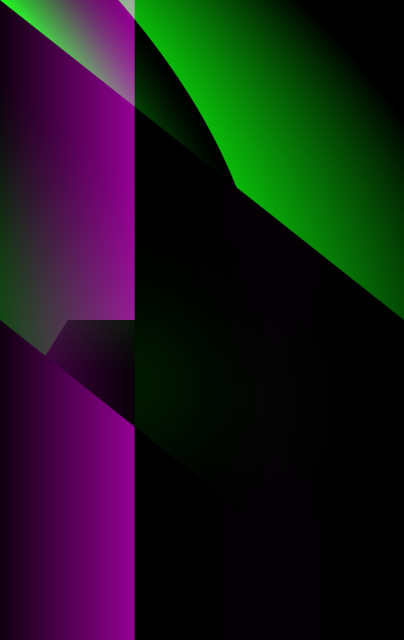
This background is drawn by a Shadertoy shader. Its source:

```glsl
// Magenta and green light split by a vertical seam and two parallel diagonals.
// Each band holds its own gradient; a curved front and a notch cut across them.
// Soft masks from signed fields combine a magenta and a green intensity.

const vec3 MAGENTA = vec3(1.0, 0.0, 1.0);
const vec3 GREEN = vec3(0.05, 1.0, 0.05);
const float SEAM = 1.0 / 3.0;

// Antialiased mask: 1 where the field is positive.
float inside(float field) {
    return clamp(field / max(fwidth(field), 1e-5) + 0.5, 0.0, 1.0);
}

// Gaussian glow around a centre.
float glow(vec2 p, vec2 centre, vec2 size) {
    vec2 q = (p - centre) / size;
    return exp(-dot(q, q));
}

// Signed horizontal offset from the curved front.
float frontOffset(vec2 p) {
    return p.x - (0.293 + 1.37 * p.y - 1.27 * p.y * p.y);
}

// Green of the top band: falls away right of the front, grows left of it.
float topGreen(vec2 p, float left) {
    float offset = frontOffset(p);
    float reach = 0.45 + 0.25 * p.y;
    float outer = 0.72 * clamp(1.0 - offset / reach, 0.0, 1.0);
    float inner = 6.3 * pow(max(-offset, 0.0), 1.5) * mix(0.7, 1.0, left);
    return mix(inner, outer, inside(offset));
}

// Green of the middle band, left of the seam.
float middleGreen(vec2 p, float diagonal) {
    return 0.27 * smoothstep(0.1, 0.5, diagonal) * (1.0 - p.x);
}

// Intensities inside the notch: x is magenta, y is green.
vec2 notchLight(vec2 p) {
    float across = clamp((p.x - 0.113) / 0.22, 0.0, 1.0);
    float down = clamp((p.y - 0.5) / 0.08, 0.0, 1.0);
    return vec2(mix(0.25, 0.03, across), 0.09 * (1.0 - down));
}

void mainImage(out vec4 fragColor, in vec2 fragCoord) {
    // Canvas units, with y measured down from the top.
    vec2 p = fragCoord / iResolution.xy;
    p.y = 1.0 - p.y;

    // Band masks.
    float diagonal = p.y - 0.5 * p.x;
    float left = inside(SEAM - p.x);
    float belowTop = inside(diagonal);
    float bottom = inside(diagonal - 0.5);
    float notch = inside(min(p.y - 0.5, p.x + p.y - 0.668));

    // Left column: ramp towards the seam, replaced inside the notch.
    float ramp = 0.06 + 0.52 * clamp(p.x / SEAM, 0.0, 1.0);
    vec2 leftMiddle = vec2(ramp, middleGreen(p, diagonal));
    leftMiddle = mix(leftMiddle, notchLight(p), notch);

    // Right column: faint glows in the dark.
    float haze = 0.018 * exp(-pow((p.x - 0.68) / 0.12, 2.0));
    float embers = 0.09 * glow(p, vec2(SEAM, 0.6), vec2(0.17, 0.13))
                 + 0.02 * glow(p, vec2(0.62, 0.63), vec2(0.18, 0.14));
    vec2 rightMiddle = vec2(haze, embers);

    // Stack the bands from top to bottom.
    vec2 top = vec2(ramp * left, topGreen(p, left));
    vec2 middle = mix(rightMiddle, leftMiddle, left);
    vec2 base = vec2(mix(haze, ramp, left), 0.0);
    vec2 light = mix(mix(top, middle, belowTop), base, bottom);

    vec3 color = light.x * MAGENTA + light.y * GREEN;
    fragColor = vec4(clamp(color, 0.0, 1.0), 1.0);
}
```
